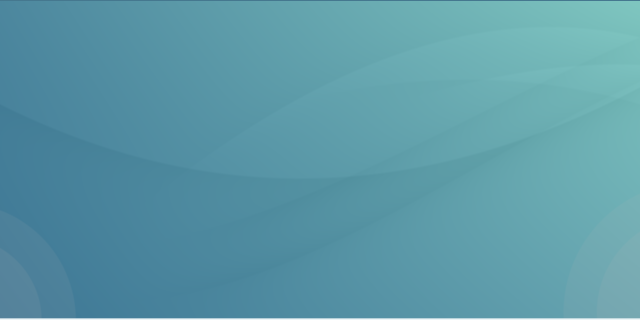
A WebGL 2 fragment shader for this background:

```glsl
#version 300 es
precision highp float;
// Teal diagonal gradient with faint sweeping waves and translucent corner rings.
uniform vec2 u_resolution;
out vec4 fragColor;

// Corner colours of the base gradient
const vec3 BOTTOM_LEFT = vec3(0.235, 0.46, 0.58);
const vec3 BOTTOM_RIGHT = vec3(0.40, 0.645, 0.69);
const vec3 TOP_LEFT = vec3(0.30, 0.53, 0.62);
const vec3 TOP_RIGHT = vec3(0.50, 0.78, 0.755);

// Corner discs: centre.xy, outer radius, inner radius
const vec4 LEFT_DISCS = vec4(-0.13, 0.0, 0.367, 0.26);
const vec4 RIGHT_DISCS = vec4(2.17, 0.023, 0.409, 0.305);
const vec3 DISC_TINT = vec3(0.75, 0.72, 0.72);
const float DISC_ALPHA = 0.09;

// Border strips
const vec3 TOP_STRIP = vec3(0.27, 0.47, 0.56);
const vec3 BOTTOM_STRIP = vec3(0.93, 0.96, 0.97);
const float TOP_STRIP_HEIGHT = 0.003;
const float BOTTOM_STRIP_HEIGHT = 0.005;

// Wave heights at four evenly spaced positions across the canvas
const int WAVE_COUNT = 6;
const vec4 WAVE_HEIGHTS[WAVE_COUNT] = vec4[](
  vec4(0.674, 0.461, 0.482, 0.727),
  vec4(-0.04, 0.526, 0.859, 0.883),
  vec4(0.245, 0.289, 0.562, 0.883),
  vec4(0.115, 0.102, 0.391, 0.745),
  vec4(0.375, 0.505, 0.708, 0.797),
  vec4(0.32, 0.61, 0.747, 0.674));
// Wave shading: light below, light above, falloff length, start of fade-in
const vec4 WAVE_SHADES[WAVE_COUNT] = vec4[](
  vec4(-0.022, 0.004, 0.10, -0.5),
  vec4(0.010, -0.008, 0.07, 0.20),
  vec4(-0.020, -0.008, 0.07, 0.22),
  vec4(-0.012, -0.022, 0.06, 0.18),
  vec4(0.016, -0.004, 0.06, 0.62),
  vec4(-0.010, 0.003, 0.06, 0.45));
const float FADE_LENGTH = 0.25;

// Cubic through four heights spaced evenly over x = 0..1
float cubicThrough(vec4 h, float x) {
  float t = 3.0 * x;
  float a = t - 1.0, b = t - 2.0, c = t - 3.0;
  return dot(h, vec4(-a * b * c / 6.0, t * b * c / 2.0, -t * a * c / 2.0, t * a * b / 6.0));
}

// Soft light or shadow that fades away from both sides of a wave edge
float waveShade(vec2 uv, vec4 heights, vec4 shade, float pixel) {
  float distanceAbove = uv.y - cubicThrough(heights, uv.x);
  float side = smoothstep(-1.5 * pixel, 1.5 * pixel, distanceAbove);
  float falloff = exp(-abs(distanceAbove) / shade.z);
  float fadeIn = smoothstep(shade.w, shade.w + FADE_LENGTH, uv.x);
  return mix(shade.x, shade.y, side) * falloff * fadeIn;
}

// Combined opacity of two concentric discs
float discOpacity(vec2 p, vec4 discs, float pixel) {
  vec2 edge = length(p - discs.xy) - discs.zw;
  vec2 cover = 1.0 - smoothstep(vec2(-pixel), vec2(pixel), edge);
  return DISC_ALPHA * (cover.x + cover.y);
}

void main() {
  vec2 uv = gl_FragCoord.xy / u_resolution;
  float pixel = 1.0 / u_resolution.y;
  vec2 p = vec2(2.0 * uv.x, uv.y);

  // Base gradient
  vec3 color = mix(mix(BOTTOM_LEFT, BOTTOM_RIGHT, uv.x), mix(TOP_LEFT, TOP_RIGHT, uv.x), uv.y);

  // Waves
  for (int i = 0; i < WAVE_COUNT; i++) {
    color += waveShade(uv, WAVE_HEIGHTS[i], WAVE_SHADES[i], pixel);
  }

  // Corner discs
  color = mix(color, DISC_TINT, discOpacity(p, LEFT_DISCS, pixel));
  color = mix(color, DISC_TINT, discOpacity(p, RIGHT_DISCS, pixel));

  // Border strips
  float halfPixel = 0.5 * pixel;
  float top = smoothstep(-halfPixel, halfPixel, uv.y - 1.0 + TOP_STRIP_HEIGHT);
  float bottom = 1.0 - smoothstep(-halfPixel, halfPixel, uv.y - BOTTOM_STRIP_HEIGHT);
  color = mix(color, TOP_STRIP, top);
  color = mix(color, BOTTOM_STRIP, bottom);

  fragColor = vec4(color, 1.0);
}
```
